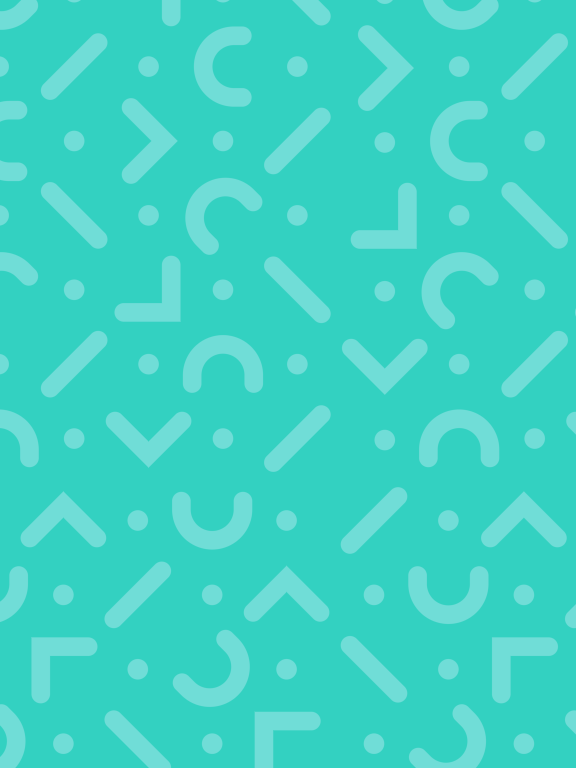
A WebGL 1 fragment shader for this pattern:

```glsl
precision highp float;
// Pale rounded bars, arcs, corners and dots in staggered rows on flat turquoise.

uniform vec2 u_resolution;

// Lengths are in cell pitches; the canvas is VIEW_HEIGHT pitches tall.
const float VIEW_HEIGHT = 10.323;
const vec3 GROUND = vec3(0.20, 0.82, 0.755);
const vec3 INK = vec3(0.44, 0.865, 0.845);

const float PERIOD = 6.19;        // six columns and one wider gap
const float WIDE_GAP = 0.175;     // extra space before the fifth column
const float WIDE_DROP = 0.02;     // slight drop of the fifth column, upper block
const float BLOCK_SPLIT = 6.44;   // where the lower block begins
const vec2 UPPER_ORIGIN = vec2(0.997, -0.105);
const vec2 LOWER_ORIGIN = vec2(0.852, -0.004);

const float STROKE = 0.125;       // half the line width
const float DOT_RADIUS = 0.138;
const float BAR_HALF = 0.456;
const float ARC_RADIUS = 0.414;
const float ARC_STUB = 0.112;
const float CORNER_ARM = 0.637;
// Offsets along the facing direction: x when upright, y when diagonal.
const vec2 ARC_SHIFT = vec2(0.148, 0.047);
const vec2 CORNER_SHIFT = vec2(0.215, 0.430);

const float EIGHTH_TURN = 0.78539816;
const float DIAGONAL = 0.70710678;

float barDistance(vec2 q, float slope) {
  vec2 along = vec2(1.0, slope) * DIAGONAL;
  float beyond = max(abs(dot(q, along)) - BAR_HALF, 0.0);
  return length(vec2(dot(q, vec2(-along.y, along.x)), beyond)) - STROKE;
}

// Half ring open towards +x, with short straight ends.
float arcDistance(vec2 q) {
  float ring = abs(length(q) - ARC_RADIUS);
  float stub = length(vec2(abs(q.y) - ARC_RADIUS, max(q.x - ARC_STUB, 0.0)));
  return (q.x < 0.0 ? ring : stub) - STROKE;
}

// Right angle with a sharp tip towards +x and round ends.
float cornerDistance(vec2 q) {
  q.y = abs(q.y);
  float along = (q.y - q.x) * DIAGONAL;
  float across = (q.x + q.y) * DIAGONAL;
  return length(vec2(across, max(along - CORNER_ARM, 0.0))) - STROKE;
}

// Each pair of rows turns its symbols by an eighth of a circle.
float symbolDistance(vec2 q, float kind, float pair, bool lower) {
  float angle = EIGHTH_TURN * (lower ? pair - 2.0 : 1.0 - pair);
  float slope = cos(4.0 * angle) > 0.0 ? 1.0 : -1.0;
  if (kind < 0.5) return barDistance(q, slope);

  vec2 facing = vec2(cos(angle), sin(angle));
  q = vec2(dot(q, facing), facing.x * q.y - facing.y * q.x);
  bool upright = slope > 0.0;
  if (kind < 1.5) {
    q.x -= upright ? ARC_SHIFT.x : ARC_SHIFT.y;
    return arcDistance(q);
  }
  q.x -= upright ? CORNER_SHIFT.x : CORNER_SHIFT.y;
  return cornerDistance(q);
}

// Kinds: 0 bar, 1 arc, 2 corner; symbols and dots alternate.
float cellDistance(vec2 q, float column, float row, bool lower) {
  float second = mod(row + 1.0, 2.0);
  if (abs(mod(column, 2.0) - second) > 0.5) return length(q) - DOT_RADIUS;
  float slot = floor(column * 0.5);
  float order = lower ? 2.0 - slot + second : slot + 2.0 * second;
  float kind = mod(order + 0.25, 3.0) - 0.25;
  return symbolDistance(q, kind, floor((row + 1.0) * 0.5), lower);
}

void main() {
  float pixel = VIEW_HEIGHT / u_resolution.y;
  vec2 p = vec2(gl_FragCoord.x, u_resolution.y - gl_FragCoord.y) * pixel;
  bool lower = p.y > BLOCK_SPLIT;
  p -= lower ? LOWER_ORIGIN : UPPER_ORIGIN;
  float nearestRow = floor(p.y + 0.5);

  // Nearest mark among three rows of one full period.
  float d = 10.0;
  for (int j = -1; j <= 1; j++) {
    float row = nearestRow + float(j);
    row = lower ? max(row, 7.0) : min(row, 6.0);
    for (int i = 0; i < 6; i++) {
      float column = float(i);
      vec2 center = vec2(column + (i > 3 ? WIDE_GAP : 0.0), row);
      if (i == 4 && !lower) center.y += WIDE_DROP;
      vec2 q = p - center;
      q.x = mod(q.x + 0.5 * PERIOD, PERIOD) - 0.5 * PERIOD;
      q.y = -q.y;
      d = min(d, cellDistance(q, column, row, lower));
    }
  }

  float coverage = 1.0 - smoothstep(-0.7 * pixel, 0.7 * pixel, d);
  gl_FragColor = vec4(mix(GROUND, INK, coverage), 1.0);
}
```
